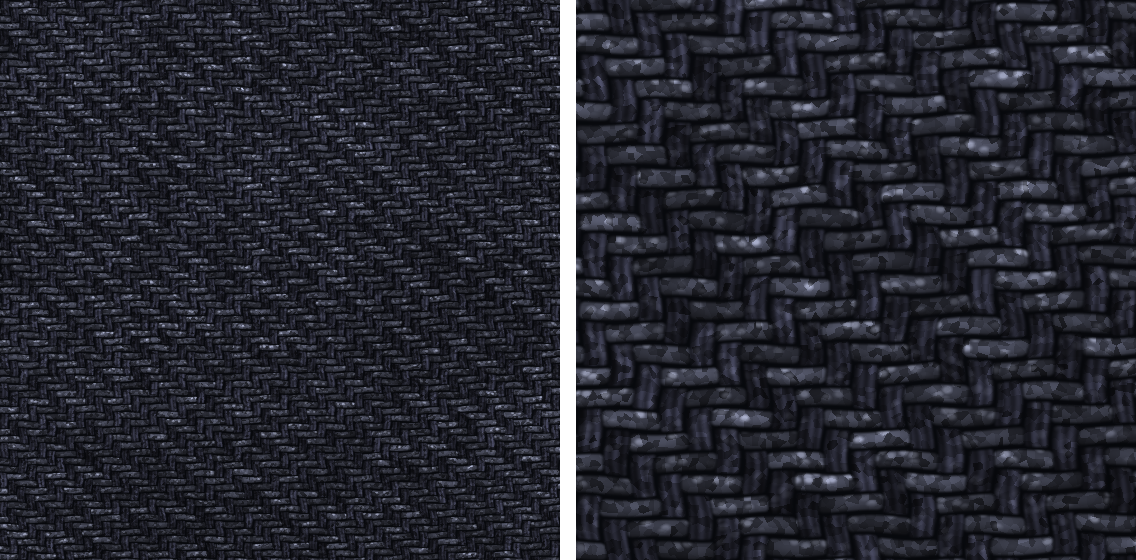
Left, the full canvas; right, a detail of the centre.
Give the GLSL for this texture, as a three.js fragment shader.

```glsl
// Dark navy two-over-two twill weave with stepped floats and glinting flecks.
varying vec2 vUv;

const vec2 THREADS = vec2(60.0, 76.0); // threads across and down
const float REPEAT = 4.0;              // threads in one twill repeat
const float SOFT = 0.09;               // edge softness in thread units

const vec3 GAP = vec3(0.028, 0.034, 0.050);
const vec3 WARP = vec3(0.132, 0.135, 0.178);
const vec3 WEFT = vec3(0.205, 0.213, 0.258);
const vec3 GLINT = vec3(0.430, 0.442, 0.490);

float hash(vec2 p) {
  vec3 q = fract(p.xyx * vec3(0.1031, 0.1030, 0.0973));
  q += dot(q, q.yzx + 33.33);
  return fract((q.x + q.y) * q.z);
}

// Cellular noise: x = distance to the nearest seed, y = its random value
vec2 cellular(vec2 p) {
  vec2 cell = floor(p);
  vec2 nearest = vec2(8.0, 0.0);
  for (int y = -1; y <= 1; y++) {
    for (int x = -1; x <= 1; x++) {
      vec2 id = cell + vec2(float(x), float(y));
      vec2 seed = id + vec2(hash(id), hash(id + 47.3));
      float d = distance(p, seed);
      if (d < nearest.x) nearest = vec2(d, hash(id + 91.7));
    }
  }
  return nearest;
}

// Layered sines, roughly -1 to 1
float waves(vec2 p) {
  float sum = 0.0;
  float amp = 0.5;
  for (int k = 0; k < 4; k++) {
    sum += amp * sin(p.x + 1.7 * sin(p.y + float(k)));
    p = mat2(1.2, 1.5, -1.5, 1.2) * p + 2.3;
    amp *= 0.55;
  }
  return sum;
}

float roundedBox(vec2 p, vec2 halfSize, float radius) {
  vec2 q = abs(p) - halfSize + radius;
  return length(max(q, 0.0)) + min(max(q.x, q.y), 0.0) - radius;
}

float coverage(float d) {
  return 1.0 - smoothstep(-SOFT, SOFT, d);
}

// Position along one float, measured from its middle
float alongFloat(float t, float centre) {
  return mod(t - centre + 0.5 * REPEAT, REPEAT) - 0.5 * REPEAT;
}

float floatIndex(float t, float centre) {
  return floor((t - centre + 0.5 * REPEAT) / REPEAT);
}

// Rounded thread shading: across runs from -0.5 to 0.5, lit at positive values
float threadLight(float across, float along, float tone) {
  float crown = 1.0 - 1.6 * across * across;
  float ends = 1.0 - 0.14 * along * along;
  return crown * ends * (1.0 + 0.5 * across) * mix(0.74, 1.26, tone);
}

void main() {
  // Thread coordinates, rows rising a little to the right, with a loose wobble
  vec2 p = vUv * THREADS;
  p.y -= 1.5 * vUv.x * vUv.x;
  p += 0.22 * vec2(waves(vUv.yx * 9.0), waves(vUv * 8.0 + 3.0));
  p += 0.06 * vec2(sin(p.y * 2.1 + p.x * 0.7), sin(p.x * 1.7 - p.y * 0.6));
  vec2 thread = floor(p);
  vec2 across = fract(p) - 0.5;

  // Surface grain shared by both thread directions
  vec2 fleck = cellular(p * vec2(2.5, 2.4));
  vec2 grit = cellular(p * vec2(3.6, 3.0) + 19.0);
  float grain = mix(0.56, 1.44, grit.y);
  float glint = smoothstep(0.65, 0.15, fleck.x) * smoothstep(0.55, 0.92, fleck.y);

  // Vertical floats with fine lengthwise fibres
  float up = p.y + thread.x;
  vec2 warpPos = vec2(across.x, alongFloat(up, 3.0));
  float warpTone = hash(vec2(thread.x, floatIndex(up, 3.0)) + 130.0);
  float fibre = 1.0 + 0.25 * sin(across.x * 17.0 + 5.0 * warpTone + 0.8 * warpPos.y);
  float warpLight = threadLight(across.x, warpPos.y, warpTone) * fibre * grain;
  vec3 color = mix(GAP, WARP * warpLight + GLINT * 0.16 * glint,
                   coverage(roundedBox(warpPos, vec2(0.41, 0.98), 0.12)));

  // Horizontal floats, brighter and more flecked, each one thread on per row
  float right = p.x + thread.y;
  vec2 weftPos = vec2(alongFloat(right, 1.0), across.y);
  float weftTone = hash(vec2(floatIndex(right, 1.0), thread.y) + 210.0);
  float weftLight = threadLight(across.y, weftPos.x, weftTone) * grain;
  float weftGlint = glint * mix(0.32, 0.80, weftTone) * smoothstep(-0.35, 0.1, across.y);
  vec3 weft = WEFT * weftLight + GLINT * weftGlint;
  color = mix(color, weft, coverage(roundedBox(weftPos, vec2(1.06, 0.38), 0.18)));

  // Broad uneven wear over the cloth
  color *= 1.0 + 0.10 * waves(vUv * 5.0 + 1.0) + 0.08 * (vUv.y - 0.5);
  gl_FragColor = vec4(color, 1.0);
}
```
